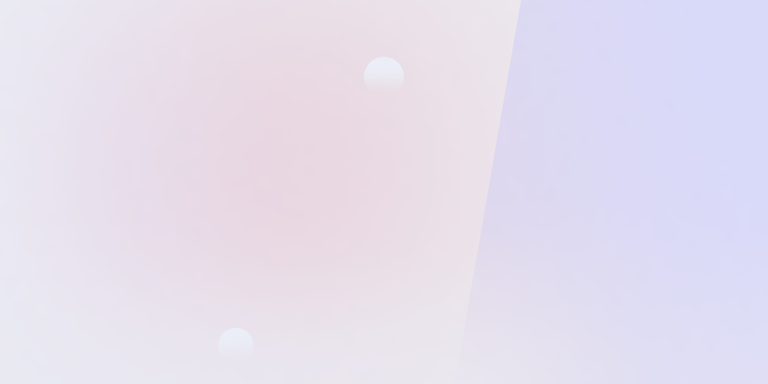
Write a WebGL 2 fragment shader that draws this background.

```glsl
#version 300 es
precision highp float;
// Pale pink glow on a cool ground, with a slanted periwinkle panel and two fading orbs.

uniform vec2 u_resolution;
out vec4 fragColor;

// Colours
const vec3 GROUND_LEFT = vec3(0.920, 0.932, 0.963);
const vec3 GROUND_RIGHT = vec3(0.926, 0.920, 0.940);
const vec3 PINK = vec3(0.914, 0.838, 0.874);
const vec3 LAVENDER = vec3(0.888, 0.846, 0.930);
const vec3 MIST = vec3(0.912, 0.908, 0.945);
const vec3 PANEL_NEAR = vec3(0.875, 0.846, 0.926);
const vec3 PANEL_FAR = vec3(0.851, 0.853, 0.976);
const vec3 ORB_COLOR = vec3(0.920, 0.932, 0.964);

// Layout in canvas heights, origin at the lower left
const vec2 PINK_CENTER = vec2(0.74, 0.57);
const vec2 PINK_RADII = vec2(0.56, 0.60);
const float PINK_STRENGTH = 0.96;
const vec2 LAVENDER_CENTER = vec2(0.37, 0.54);
const vec2 LAVENDER_RADII = vec2(0.36, 0.46);
const float LAVENDER_STRENGTH = 0.32;
const float MIST_HEIGHT = 0.40;
const float MIST_STRENGTH = 0.55;
const float PANEL_FOOT = 1.184;   // edge position at the bottom
const float PANEL_SLOPE = 0.173;  // sideways shift per unit of height
const float PANEL_FADE = 0.55;    // height at which the panel is opaque
const float FOOT_OPACITY = 0.65;  // panel opacity at the lower right
const float MOTTLE_SCALE = 24.0;
const float MOTTLE_STRENGTH = 0.003;

// Each orb: centre x, centre y, radius
const int ORB_COUNT = 2;
const vec3 ORBS[ORB_COUNT] = vec3[](
    vec3(1.000, 0.800, 0.052),
    vec3(0.614, 0.100, 0.046)
);

float glow(vec2 p, vec2 center, vec2 radii) {
    vec2 q = (p - center) / radii;
    return exp(-dot(q, q));
}

// Antialiased coverage of a signed distance, negative inside
float coverage(float dist, float pixel) {
    return clamp(0.5 - dist / pixel, 0.0, 1.0);
}

vec2 hashGradient(vec2 cell) {
    float angle = 6.2832 * fract(sin(dot(cell, vec2(127.1, 311.7))) * 43758.5);
    return vec2(cos(angle), sin(angle));
}

float gradientNoise(vec2 p) {
    vec2 cell = floor(p);
    vec2 f = fract(p);
    vec2 u = f * f * (3.0 - 2.0 * f);
    vec2 e = vec2(1.0, 0.0);
    float low = mix(dot(hashGradient(cell), f), dot(hashGradient(cell + e.xy), f - e.xy), u.x);
    float high = mix(dot(hashGradient(cell + e.yx), f - e.yx), dot(hashGradient(cell + e.xx), f - e.xx), u.x);
    return mix(low, high, u.y);
}

void main() {
    float pixel = 1.0 / u_resolution.y;
    vec2 p = gl_FragCoord.xy * pixel;

    // Ground with soft glows and a mist along the bottom
    vec3 color = mix(GROUND_LEFT, GROUND_RIGHT, smoothstep(0.3, 1.3, p.x));
    color = mix(color, PINK, PINK_STRENGTH * glow(p, PINK_CENTER, PINK_RADII));
    color = mix(color, LAVENDER, LAVENDER_STRENGTH * glow(p, LAVENDER_CENTER, LAVENDER_RADII));
    color = mix(color, MIST, MIST_STRENGTH * (1.0 - smoothstep(0.0, MIST_HEIGHT, p.y)));

    // Slanted panel, bluer to the right and dissolving at its foot
    float edge = (PANEL_FOOT + PANEL_SLOPE * p.y - p.x) / length(vec2(1.0, PANEL_SLOPE));
    float blueness = smoothstep(1.0, 2.0, p.x + 0.25 * (p.y - 0.5));
    float footOpacity = FOOT_OPACITY * smoothstep(1.12, 1.75, p.x);
    float opacity = mix(footOpacity, 1.0, smoothstep(-0.08, PANEL_FADE, p.y));
    color = mix(color, mix(PANEL_NEAR, PANEL_FAR, blueness), opacity * coverage(edge, pixel));

    // Orbs, solid at the top and clear at the bottom
    for (int i = 0; i < ORB_COUNT; i++) {
        vec2 local = p - ORBS[i].xy;
        float radius = ORBS[i].z;
        float fade = smoothstep(-1.0, 0.6, local.y / radius);
        color = mix(color, ORB_COLOR, fade * coverage(length(local) - radius, pixel));
    }

    // Faint mottling that breaks up banding
    color += MOTTLE_STRENGTH * gradientNoise(p * MOTTLE_SCALE);

    fragColor = vec4(color, 1.0);
}
```
